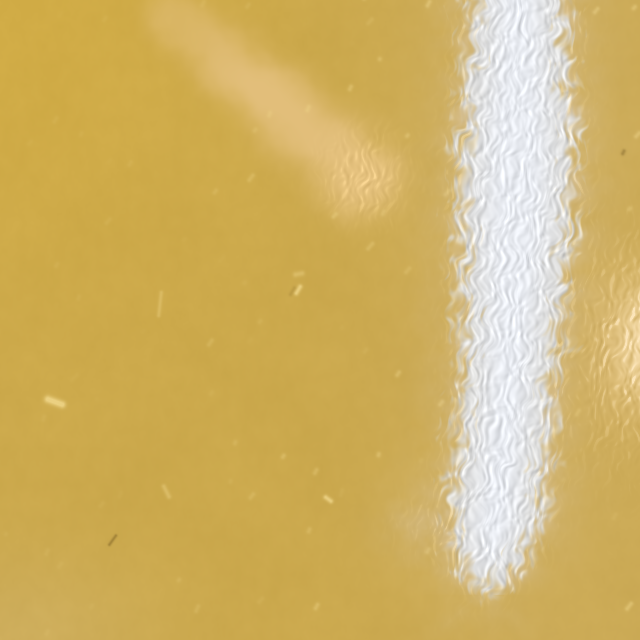
Give the GLSL for this texture, as a three.js fragment shader.

```glsl
// Glossy ochre surface with a rough white vertical reflection, a diagonal peach
// sheen, a warm glow at the right edge and small scattered flecks.
// Distance fields place the lights; lit gradient noise gives them rough relief.
varying vec2 vUv;

const vec3 OCHRE = vec3(0.795, 0.660, 0.300);
const vec3 GOLD = vec3(0.820, 0.675, 0.275);
const vec3 KHAKI = vec3(0.797, 0.667, 0.335);
const vec3 PEACH = vec3(0.895, 0.755, 0.500);
const vec3 CREAM = vec3(0.990, 0.900, 0.730);
const vec3 HAZE = vec3(0.845, 0.755, 0.590);
const vec3 WHITE = vec3(0.880, 0.892, 0.915);
const vec3 FLECK = vec3(0.940, 0.840, 0.540);
const vec3 PIT = vec3(0.500, 0.390, 0.150);

vec2 hash2(vec2 p) {
  vec2 q = vec2(dot(p, vec2(127.1, 311.7)), dot(p, vec2(269.5, 183.3)));
  return fract(sin(q) * 43758.55);
}

float cornerSlope(vec2 cell, vec2 offset) {
  float angle = 6.2832 * hash2(cell).x;
  return dot(vec2(cos(angle), sin(angle)), offset);
}

float gradientNoise(vec2 p) {
  vec2 i = floor(p), f = fract(p), e = vec2(1.0, 0.0);
  vec2 u = f * f * f * (f * (f * 6.0 - 15.0) + 10.0);
  float low = mix(cornerSlope(i, f), cornerSlope(i + e, f - e), u.x);
  float high = mix(cornerSlope(i + e.yx, f - e.yx), cornerSlope(i + 1.0, f - 1.0), u.x);
  return mix(low, high, u.y);
}

float fbm(vec2 p) {
  float sum = 0.0, gain = 1.0;
  for (int k = 0; k < 3; k++) {
    sum += gain * gradientNoise(p);
    p = p * 2.03 + 17.3;
    gain *= 0.5;
  }
  return sum;
}

float bell(vec2 p, vec2 center, vec2 radius) {
  vec2 d = (p - center) / radius;
  return exp(-dot(d, d));
}

// x: distance to the segment, y: position along it
vec2 segment(vec2 p, vec2 a, vec2 b) {
  vec2 ab = b - a;
  float t = clamp(dot(p - a, ab) / dot(ab, ab), 0.0, 1.0);
  return vec2(length(p - a - ab * t), t);
}

// Soft dash
float stroke(vec2 p, vec2 center, vec2 halfAxis, float width) {
  float d = segment(p, center - halfAxis, center + halfAxis).x / width;
  return exp(-2.5 * d * d);
}

// Wrinkled height field, leaning strokes longer than wide
float wrinkle(vec2 p, vec2 scale) {
  vec2 q = p + 0.016 * vec2(gradientNoise(p * 31.0), gradientNoise(p * 31.0 + 40.0));
  q.x -= 0.12 * q.y;
  return gradientNoise(q * scale) + 0.6 * gradientNoise(q * scale * 1.7 + 9.0);
}

float relief(vec2 p, vec2 scale) {
  vec2 toLight = vec2(-0.0024, 0.0010);
  return wrinkle(p + toLight, scale) - wrinkle(p - toLight, scale);
}

float scatteredFlecks(vec2 p, float cells) {
  vec2 home = floor(p * cells);
  float sum = 0.0;
  for (int j = -1; j <= 1; j++)
    for (int i = -1; i <= 1; i++) {
      vec2 cell = home + vec2(float(i), float(j));
      vec2 place = hash2(cell), kind = hash2(cell + 71.0);
      vec2 axis = vec2(0.001 + 0.003 * place.x, 0.004) * kind.y;
      sum += stroke(p, (cell + place) / cells, axis, 0.006) * smoothstep(0.6, 1.0, kind.x);
    }
  return sum;
}

// Signed distance to the white band, negative inside
float bandDistance(vec2 p) {
  float center = 0.81 - 0.06 * pow(max(1.0 - p.y, 0.0), 2.5);
  float swell = (p.y - 0.72) / 0.2;
  float halfWidth = 0.074 + 0.018 * exp(-swell * swell);
  halfWidth *= sqrt(clamp((p.y - 0.07) / 0.11, 0.0, 1.0));
  return max(abs(p.x - center) - halfWidth, 0.08 - p.y);
}

void main() {
  vec2 p = vUv;
  float fine = relief(p, vec2(110.0, 46.0));
  float glint = smoothstep(0.2, 0.7, fine);

  // Ochre ground
  vec3 color = mix(OCHRE, GOLD, bell(p, vec2(0.0, 1.0), vec2(0.4, 0.5)));
  color = mix(color, KHAKI, smoothstep(0.35, 0.95, p.x));
  color = mix(color, HAZE, 0.2 * bell(p, vec2(0.03, 0.0), vec2(0.2, 0.13)));
  color += 0.01 * fbm(p * 7.0) + 0.008 * fbm(p * vec2(45.0, 35.0));

  // Diagonal sheen with a rough, brighter lower end
  vec2 sheen = segment(p + 0.013 * fbm(p * 14.0), vec2(0.27, 0.975), vec2(0.567, 0.723));
  float sheenWidth = mix(0.042, 0.064, sheen.y);
  float along = mix(0.5, 0.9, smoothstep(0.0, 0.45, sheen.y));
  float sheenGlow = exp(-pow(sheen.x / sheenWidth, 2.6)) * along;
  float tip = bell(p, vec2(0.57, 0.722), vec2(0.055, 0.055));
  color = mix(color, PEACH, sheenGlow) + tip * (0.02 + 0.07 * fine + 0.04 * glint);

  // Flecks, a few larger marks and dark pits
  float flecks = scatteredFlecks(p, 17.0) * (0.12 + 0.35 * smoothstep(0.1, 0.7, p.x));
  flecks += stroke(p, vec2(0.086, 0.372), vec2(0.011, -0.004), 0.009);
  flecks += 0.35 * stroke(p, vec2(0.25, 0.525), vec2(0.002, 0.018), 0.005);
  flecks += 0.8 * stroke(p, vec2(0.466, 0.547), vec2(0.003, 0.005), 0.006);
  flecks += 0.4 * stroke(p, vec2(0.467, 0.572), vec2(0.005, 0.001), 0.007);
  flecks += 0.8 * stroke(p, vec2(0.513, 0.22), vec2(0.004, -0.003), 0.006);
  flecks += 0.4 * stroke(p, vec2(0.26, 0.232), vec2(0.004, -0.008), 0.006);
  color = mix(color, FLECK, clamp(flecks, 0.0, 0.85));
  float pits = stroke(p, vec2(0.176, 0.156), vec2(0.005, 0.007), 0.004);
  pits += stroke(p, vec2(0.974, 0.762), vec2(0.001, 0.002), 0.005);
  pits += 0.4 * stroke(p, vec2(0.457, 0.545), vec2(0.003, 0.005), 0.005);
  color = mix(color, PIT, 0.5 * clamp(pits, 0.0, 1.0));

  // Warm glow at the right edge, broken into glints
  float glow = bell(p, vec2(1.01, 0.465), vec2(0.05, 0.085));
  float aura = bell(p, vec2(0.98, 0.45), vec2(0.07, 0.13));
  color = mix(color, PEACH, 0.45 * aura) + aura * 0.07 * fine;
  color = mix(color, CREAM, clamp(glow * (0.75 + 0.6 * fine) + 0.5 * aura * glint, 0.0, 1.0));

  // Pale haze, then the ragged white band
  float d = bandDistance(p);
  float haze = 0.65 * exp(-max(d, 0.0) / 0.036);
  haze += 0.3 * bell(p, vec2(0.65, 0.18), vec2(0.06, 0.06));
  color = mix(color, HAZE, clamp(haze * (0.85 + 0.6 * fbm(p * 25.0)), 0.0, 0.8));
  color += haze * haze * (0.06 * fine + 0.12 * glint);
  float ragged = d + 0.034 * wrinkle(p, vec2(85.0, 34.0)) + 0.014 * fbm(p * 18.0);
  float band = 1.0 - smoothstep(-0.026, 0.018, ragged);
  float core = smoothstep(0.0, -0.075, d);
  vec3 ice = WHITE + 0.04 * core - 0.01 + fine * mix(0.14, 0.11, core);
  color = mix(color, ice, band * mix(0.88, 1.0, core));

  gl_FragColor = vec4(clamp(color, 0.0, 1.0), 1.0);
}
```
